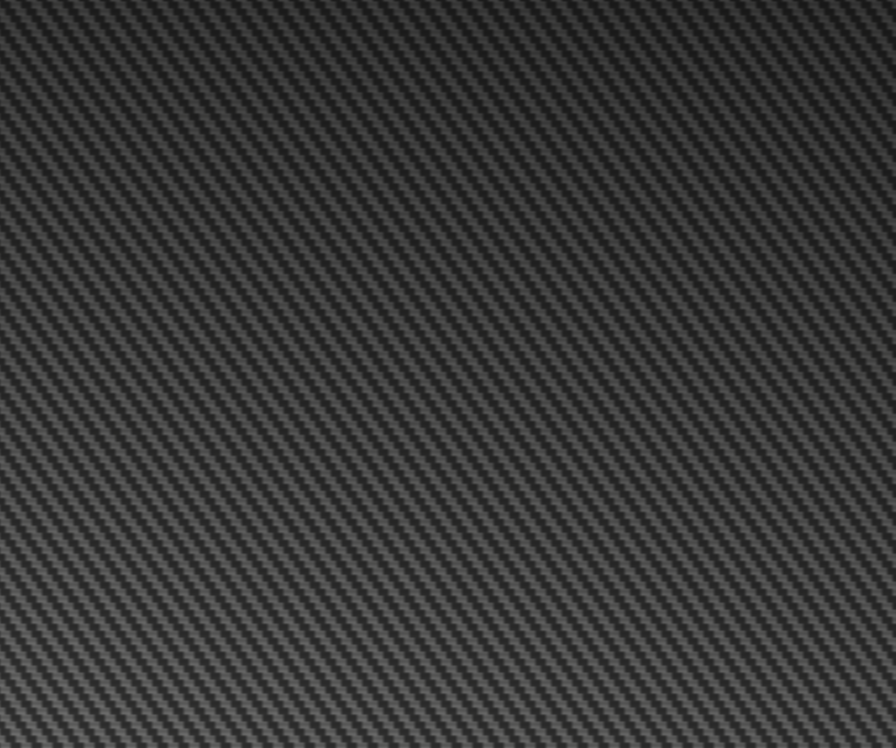
This texture is drawn by a WebGL 2 fragment shader. Its source:

```glsl
#version 300 es
precision highp float;

#define REPEATS vec2(42.67, 26.75)
#define STEPS 4.0
#define EDGE_SOFTNESS 0.75
#define STEP_BLEND 0.45
#define RELIEF 0.09
#define WEAR 0.05
#define DARK_THREAD vec3(0.135, 0.135, 0.134)
#define LIGHT_THREAD vec3(0.292, 0.292, 0.290)
#define SHADE_TOP 0.76
#define SHADE_BOTTOM 1.27
#define SIDE_FALLOFF 0.12

uniform vec2 u_resolution;
out vec4 fragColor;

const float TAU = 6.2831853;

float hash(vec2 p) {
    vec3 q = fract(vec3(p.xyx) * 0.1031);
    q += dot(q, q.yzx + 33.33);
    return fract((q.x + q.y) * q.z);
}

float valueNoise(vec2 p) {
    vec2 cell = floor(p);
    vec2 f = fract(p);
    f = f * f * (3.0 - 2.0 * f);
    float low = mix(hash(cell), hash(cell + vec2(1.0, 0.0)), f.x);
    float high = mix(hash(cell + vec2(0.0, 1.0)), hash(cell + 1.0), f.x);
    return mix(low, high, f.y);
}

// Light and dark halves of one woven row, shifted one step per row
float threadRow(float x, float row) {
    float wave = sin(TAU * (x + row) / STEPS);
    return smoothstep(-EDGE_SOFTNESS, EDGE_SOFTNESS, wave);
}

// Stepped diagonal weave with softened joins between rows
float twill(vec2 grid) {
    float row = floor(grid.y);
    float join = smoothstep(1.0 - STEP_BLEND, 1.0, fract(grid.y));
    return mix(threadRow(grid.x, row), threadRow(grid.x, row + 1.0), join);
}

void main() {
    vec2 uv = gl_FragCoord.xy / u_resolution;
    vec2 grid = uv * REPEATS * STEPS;

    // Threads, rounded within each step
    float weave = twill(grid);
    float rounding = sin(TAU * (grid.y - 0.15)) * mix(0.4, 1.0, weave);
    vec3 color = mix(DARK_THREAD, LIGHT_THREAD, weave);
    color *= 1.0 - RELIEF * rounding;

    // Slight unevenness of the fibres
    color *= 1.0 + WEAR * (valueNoise(grid * 0.8) - 0.5);

    // Broad light from the lower left
    float shade = mix(SHADE_BOTTOM, SHADE_TOP, uv.y);
    shade *= 1.0 - SIDE_FALLOFF * (uv.x - 0.5);
    fragColor = vec4(color * shade, 1.0);
}
```
